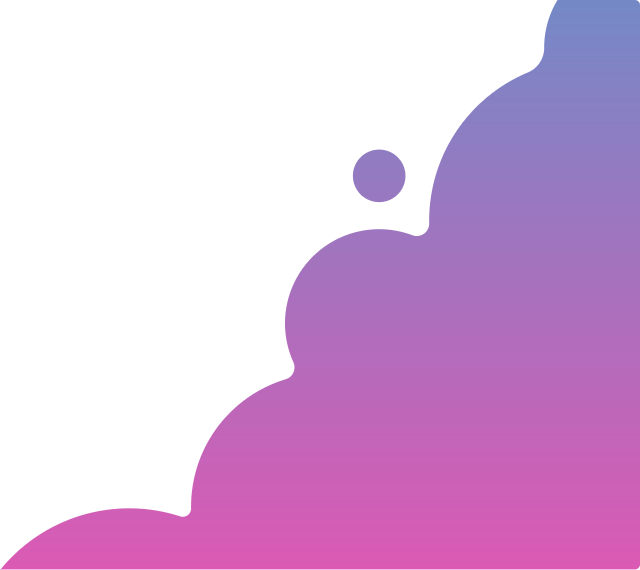
Write a Shadertoy shader that draws this background.

```glsl
// A stair of round cloud lobes climbs to the upper right on white, with one loose dot.
// The lobes are circles whose notches are rounded by tangent arcs; everything right
// of the chain of centres is solid, and one vertical gradient colours it all.

#define LOBES 5
#define TOP_COLOR vec3(0.456, 0.535, 0.778)
#define BOTTOM_COLOR vec3(0.857, 0.352, 0.706)
#define PAPER_COLOR vec3(1.0)
#define DOT vec3(0.6652, 0.6915, 0.0461)
#define CORNER_RADIUS 0.009
#define BOTTOM_MARGIN 0.001

// Centre and radius of each lobe, in canvas heights, from bottom to top
const vec3 lobes[LOBES] = vec3[LOBES](
    vec3(0.2266, -0.1827, 0.2909),
    vec3(0.5687, 0.1111, 0.2335),
    vec3(0.6652, 0.4327, 0.1652),
    vec3(1.0351, 0.6126, 0.2822),
    vec3(1.1148, 0.9167, 0.1601));

// Rounding radius of the notch above each lobe
const float notches[LOBES - 1] = float[LOBES - 1](0.0146, 0.0219, 0.0219, 0.0468);

float circle(vec2 p, vec3 c) {
    return length(p - c.xy) - c.z;
}

// Positive when p lies left of the line from a to b
float side(vec2 p, vec2 a, vec2 b) {
    vec2 e = b - a, q = p - a;
    return e.x * q.y - e.y * q.x;
}

// Centre of the circle of radius r touching lobes a and b on their left side
vec2 notchCenter(vec3 a, vec3 b, float r) {
    float gap = distance(a.xy, b.xy);
    vec2 along = (b.xy - a.xy) / gap;
    float ra = a.z + r, rb = b.z + r;
    float x = (gap * gap + ra * ra - rb * rb) / (2.0 * gap);
    float h = sqrt(max(ra * ra - x * x, 0.0));
    return a.xy + along * x + vec2(-along.y, along.x) * h;
}

float cloud(vec2 p) {
    float d = circle(p, lobes[0]);
    for (int i = 0; i < LOBES - 1; i++) {
        vec3 a = lobes[i], b = lobes[i + 1];
        d = min(d, circle(p, b));

        // Fill the wedge between the two lobes up to the notch arc
        vec2 n = notchCenter(a, b, notches[i]);
        float chain = side(p, a.xy, b.xy);
        if (chain > 0.0 && side(p, b.xy, n) > 0.0 && side(p, n, a.xy) > 0.0)
            d = min(d, notches[i] - distance(p, n));

        // Solid body to the right of the chain
        if (chain <= 0.0 && p.y >= a.y && p.y <= b.y) d = -1.0;
    }
    return d;
}

// Panel with rounded right corners; its left side runs off the canvas
float panel(vec2 p, float width) {
    vec2 low = vec2(-1.0, BOTTOM_MARGIN), high = vec2(width, 1.0);
    vec2 q = abs(p - 0.5 * (low + high)) - 0.5 * (high - low) + CORNER_RADIUS;
    return length(max(q, 0.0)) + min(max(q.x, q.y), 0.0) - CORNER_RADIUS;
}

void mainImage(out vec4 fragColor, in vec2 fragCoord) {
    vec2 p = fragCoord / iResolution.y;
    float width = iResolution.x / iResolution.y;
    float pixel = 1.0 / iResolution.y;

    float d = max(min(cloud(p), circle(p, DOT)), panel(p, width));
    float cover = clamp(0.5 - d / pixel, 0.0, 1.0);

    vec3 paint = mix(BOTTOM_COLOR, TOP_COLOR, p.y);
    fragColor = vec4(mix(PAPER_COLOR, paint, cover), 1.0);
}
```
